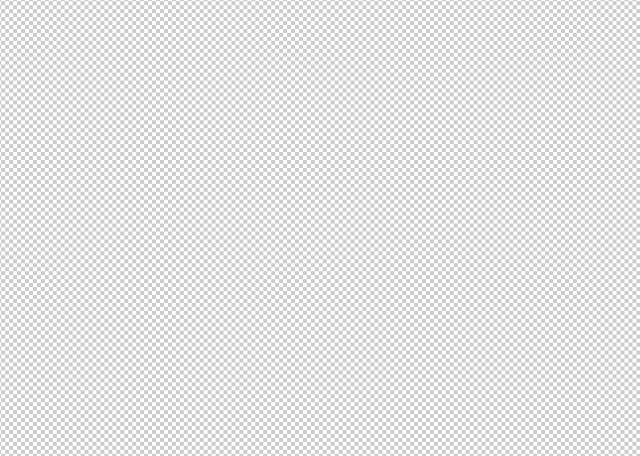
Give the GLSL for this pattern, as a WebGL 1 fragment shader.

```glsl
precision highp float;

uniform vec2 u_resolution;

#define REPEATS_ACROSS 80.6
#define CORNER_PHASE vec2(0.35, 0.35)
#define LIGHT_COLOUR vec3(0.995)
#define DARK_COLOUR vec3(0.797)

// Integral of a square wave that alternates between -1 and 1.
vec2 squareWaveIntegral(vec2 x) {
    return abs(fract(x) - 0.5);
}

// Square wave on each axis, averaged over one pixel footprint.
vec2 smoothSquareWave(vec2 x, float footprint) {
    vec2 halfStep = vec2(0.5 * footprint);
    return (squareWaveIntegral(x + halfStep) - squareWaveIntegral(x - halfStep)) / footprint;
}

void main() {
    // Square repeats counted from the upper left corner.
    float repeatsPerPixel = REPEATS_ACROSS / u_resolution.x;
    vec2 fromTopLeft = vec2(gl_FragCoord.x, u_resolution.y - gl_FragCoord.y);
    vec2 position = fromTopLeft * repeatsPerPixel + CORNER_PHASE;

    // The product of both waves forms the checkerboard.
    vec2 wave = smoothSquareWave(position, repeatsPerPixel);
    float darkCoverage = 0.5 + 0.5 * wave.x * wave.y;

    gl_FragColor = vec4(mix(LIGHT_COLOUR, DARK_COLOUR, darkCoverage), 1.0);
}
```
